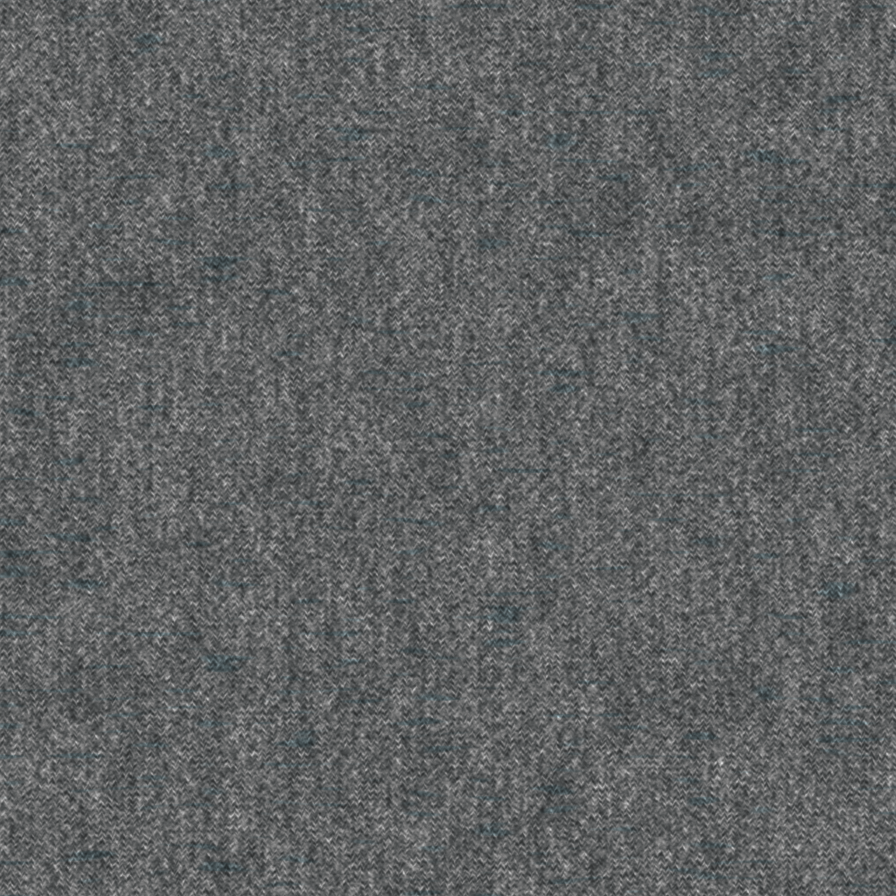
This texture is drawn by a Shadertoy shader. Its source:

```glsl
// Grey melange wool cloth in a fine chevron weave with faint teal weft slubs.

#define BASE_TONE 0.380             // median brightness of the cloth
#define WEAVE_COUNT vec2(128, 144)  // weave repeats across the canvas
#define WEAVE_DEPTH 0.13            // contrast of the over/under pattern
#define CHEVRON_DEPTH 0.10          // contrast of the zigzag rows
#define RIB_DEPTH 0.04              // contrast of the upright columns
#define YARN_CONTRAST 0.12          // tone changes along each thread
#define FIBRE_CONTRAST 0.16         // slanted fleck contrast
#define STREAK_CONTRAST 0.050       // vertical warp streaks
#define PATCH_CONTRAST 0.036        // broad cloudy mottling
#define SHADOW_TINT vec3(0.975, 1.008, 1.016)
#define SLUB_TINT vec3(0.80, 0.91, 0.94)

const float TAU = 6.2831853;

// Random angle for a lattice point
float hashAngle(ivec2 cell) {
    uint h = uint(cell.x) * 1597334677u ^ uint(cell.y) * 3812015801u;
    h = (h ^ (h >> 15)) * 2246822519u;
    h = (h ^ (h >> 13)) * 3266489917u;
    h ^= h >> 16;
    return float(h & 65535u) / 65536.0 * TAU;
}

float cornerSlope(ivec2 cell, vec2 offset) {
    float a = hashAngle(cell);
    return dot(vec2(cos(a), sin(a)), offset);
}

// Gradient noise scaled to a spread of about one
float noise(vec2 p) {
    ivec2 cell = ivec2(floor(p));
    vec2 f = fract(p);
    vec2 u = f * f * f * (f * (f * 6.0 - 15.0) + 10.0);
    float low = mix(cornerSlope(cell, f),
                    cornerSlope(cell + ivec2(1, 0), f - vec2(1, 0)), u.x);
    float high = mix(cornerSlope(cell + ivec2(0, 1), f - vec2(0, 1)),
                     cornerSlope(cell + ivec2(1, 1), f - vec2(1, 1)), u.x);
    return 4.0 * mix(low, high, u.y);
}

void mainImage(out vec4 fragColor, in vec2 fragCoord) {
    vec2 uv = fragCoord / iResolution.y;

    // Weave: a soft checker of raised threads, grouped in upright ribs
    vec2 wobble = 0.07 * vec2(noise(uv * vec2(30, 60) + 11.0),
                              noise(uv * vec2(60, 30) + 47.0));
    vec2 repeats = uv * WEAVE_COUNT + wobble;
    vec2 phase = TAU * repeats;
    float weave = sin(phase.x) * sin(phase.y);
    float rib = cos(phase.x);
    float warpOver = 0.5 + 0.5 * weave;

    // Stitches slant left and right in turn, stacking into chevrons
    float zigzag = abs(fract(repeats.x) - 0.5);
    vec2 slanted = vec2(uv.x, uv.y + 1.1 * zigzag / WEAVE_COUNT.x);
    float chevron = sin(TAU * (slanted.y * WEAVE_COUNT.y + 3.0 * wobble.y));

    // Yarn tone runs along whichever thread is on top
    vec2 threads = 2.0 * WEAVE_COUNT;
    float warp = noise(uv * vec2(threads.x, 95.0) + 5.3);
    float weft = noise(uv * vec2(95.0, threads.y) + 71.7);
    float yarn = mix(weft, warp, warpOver);

    // Fibre flecks follow the slant of the stitches
    float fibre = 0.85 * noise(slanted * vec2(105, 220) + 133.1)
                + 0.40 * noise(uv * 205.0 + 19.4)
                + 0.45 * noise(uv * 105.0 + 203.8);

    // Warp streaks and clouds
    float streak = 0.75 * noise(uv * vec2(75, 11) + 31.2)
                 + 0.65 * noise(uv * vec2(36, 13) + 83.6);
    float patches = 0.6 * noise(uv * vec2(10, 7) + 7.9)
                  + 0.8 * noise(uv * vec2(26, 28) + 59.5);

    float relief = WEAVE_DEPTH * weave
                 + CHEVRON_DEPTH * chevron
                 + RIB_DEPTH * rib
                 + YARN_CONTRAST * yarn
                 + FIBRE_CONTRAST * fibre
                 + STREAK_CONTRAST * streak
                 + PATCH_CONTRAST * patches;
    float tone = BASE_TONE * (1.0 + relief + 0.4 * relief * relief);

    // Cool shadows, neutral highlights
    vec3 color = tone * mix(SHADOW_TINT, vec3(1), smoothstep(0.26, 0.50, tone));

    // Sparse teal slubs lie along the weft, mostly in the darker clouds
    float slub = smoothstep(1.05, 2.1, noise(uv * vec2(13, 110) + 97.3) - 0.4 * patches);
    color *= mix(vec3(1), SLUB_TINT, slub);

    fragColor = vec4(clamp(color, 0.0, 1.0), 1.0);
}
```
